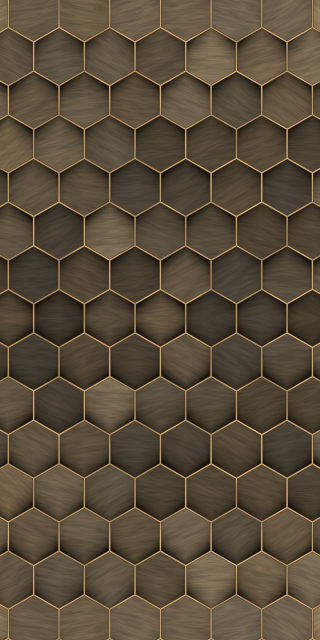
Write a WebGL 2 fragment shader that draws this pattern.

```glsl
#version 300 es
precision highp float;
// Wooden hexagon tiles framed by thin gold strips, on a staggered lattice.
// The sheet is mirrored about its middle row; each tile hashes its own tone and
// grain direction, and a soft shadow falls from the edges facing outward.

uniform vec2 u_resolution;
out vec4 outColor;

const float ROOT3 = 1.7320508;
const float PITCH = 0.1584;              // tile width, in canvas widths
const float ROW_STEP = 0.0682;           // row spacing, in canvas heights
const vec2 ORIGIN = vec2(0.1844, 0.5026); // centre of a tile in the middle row

const vec3 WOOD_DARK = vec3(0.265, 0.232, 0.185);
const vec3 WOOD_PALE = vec3(0.57, 0.492, 0.385);
const vec3 SHADOW = vec3(0.085, 0.068, 0.038);
const vec3 BRONZE = vec3(0.34, 0.25, 0.14);
const vec3 GOLD = vec3(0.77, 0.635, 0.44);

float hash(vec2 p) {
  return fract(sin(dot(p, vec2(127.1, 311.7))) * 43758.5453);
}

float noise(vec2 p) {
  vec2 i = floor(p), f = fract(p);
  f = f * f * (3.0 - 2.0 * f);
  float low = mix(hash(i), hash(i + vec2(1, 0)), f.x);
  float high = mix(hash(i + vec2(0, 1)), hash(i + vec2(1, 1)), f.x);
  return mix(low, high, f.y);
}

vec2 rotate(vec2 p, float angle) {
  float c = cos(angle), s = sin(angle);
  return vec2(c * p.x - s * p.y, s * p.x + c * p.y);
}

// Offset from the nearest centre of a pointy-top lattice of unit-wide tiles
vec2 hexLocal(vec2 q) {
  vec2 cell = vec2(1.0, ROOT3);
  vec2 a = q - cell * round(q / cell);
  vec2 shifted = q - 0.5 * cell;
  vec2 b = shifted - cell * round(shifted / cell);
  return dot(a, a) < dot(b, b) ? a : b;
}

// Distance from inside a tile to its border
float hexBorder(vec2 p) {
  p = abs(p);
  return 0.5 - max(p.x, 0.5 * p.x + 0.5 * ROOT3 * p.y);
}

// Streaky grain along the tile's own direction, centred on zero
float woodGrain(vec2 local, vec2 id) {
  float angle = mix(-0.65, 0.65, hash(id + 4.7));
  vec2 g = rotate(local, angle) + 9.0 * hash(id + 8.3);
  g.y += 0.07 * noise(g * vec2(2.5, 5.0));
  float broad = noise(g * vec2(2.0, 13.0));
  float fine = noise(g * vec2(6.0, 42.0));
  return 0.45 * broad + 0.55 * fine - 0.5;
}

vec3 woodColor(vec2 local, vec2 id, float outward) {
  float tone = 0.02 + 0.3 * hash(id) + 0.4 * pow(hash(id + 2.9), 5.0);
  tone += 0.4 * outward * outward;
  vec3 wood = mix(WOOD_DARK, WOOD_PALE, tone);
  float warmth = hash(id + 6.1) - 0.5;
  wood *= 1.0 + warmth * vec3(0.05, 0.0, -0.07);
  return wood * (1.0 + 0.3 * woodGrain(local, id));
}

// Shadow below the two outward edges, deepest near the side corners
float shadowAmount(vec2 local, vec2 id, float outward) {
  float side = abs(local.x);
  float roof = 0.5 - 0.5 * side - 0.5 * ROOT3 * local.y;
  float eaves = exp(-6.2 * max(roof, 0.0)) * mix(0.7, 1.35, 2.0 * side);
  float rim = 0.22 * exp(-14.0 * (0.5 - side));
  float strength = mix(0.7, 1.1, hash(id + 1.3));
  strength *= 1.0 - 0.75 * smoothstep(0.8, 1.0, outward);
  return clamp((eaves + rim) * strength, 0.0, 0.95);
}

vec3 metalColor(float border, vec2 q, float pixel) {
  float core = 1.0 - smoothstep(0.01 - 0.5 * pixel, 0.015 + 0.5 * pixel, border);
  vec3 gold = GOLD * mix(0.8, 1.15, noise(q * 2.3));
  return mix(BRONZE, gold, core);
}

void main() {
  vec2 uv = gl_FragCoord.xy / u_resolution;
  float pixel = 1.0 / (u_resolution.x * PITCH);

  // Tile units, folded so both halves share tiles and shadows
  vec2 q = (uv - ORIGIN) / vec2(PITCH, ROW_STEP * 2.0 / ROOT3);
  q.y = abs(q.y);
  vec2 local = hexLocal(q);
  vec2 id = round((q - local) * vec2(2.0, 2.0 / ROOT3));
  float outward = clamp(2.0 * abs(uv.y - ORIGIN.y), 0.0, 1.0);

  // Wood, then shadow, then the metal frame
  vec3 color = woodColor(local, id, outward);
  color = mix(color, SHADOW, shadowAmount(local, id, outward));
  float border = hexBorder(local);
  float frame = 1.0 - smoothstep(0.021 - 0.5 * pixel, 0.021 + 0.5 * pixel, border);
  color = mix(color, metalColor(border, q, pixel), frame);

  outColor = vec4(color, 1.0);
}
```
